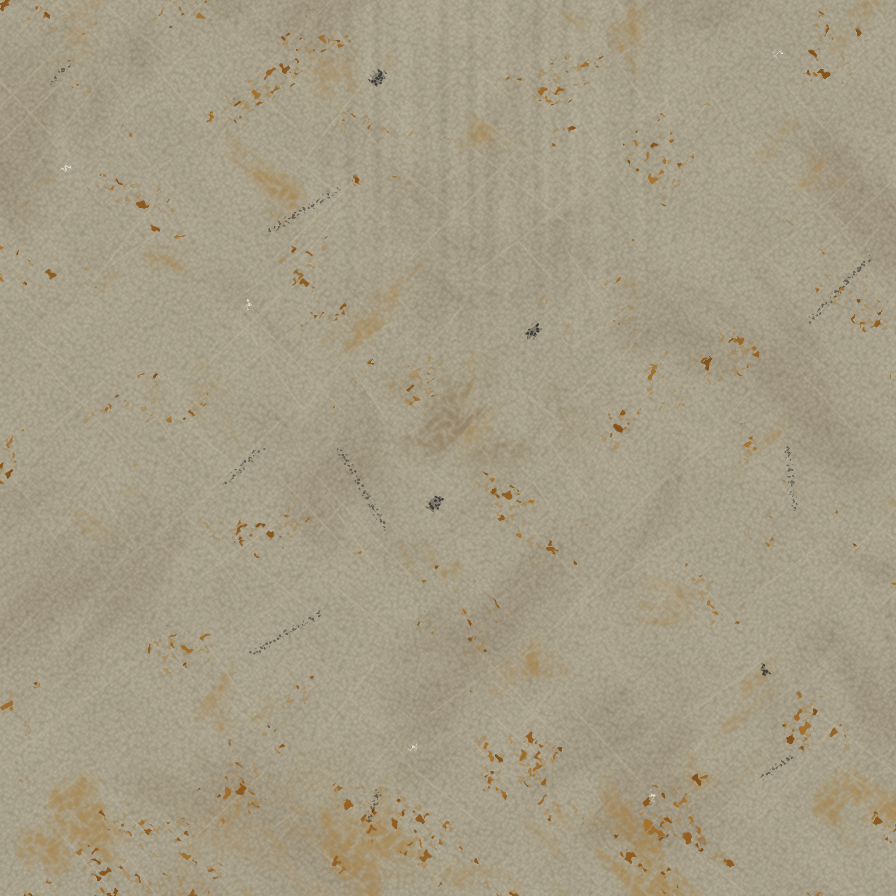
Write a Shadertoy shader that draws this texture.

```glsl
const vec3 BASE = vec3(0.652, 0.622, 0.537);
const vec3 MAUVE = vec3(0.590, 0.545, 0.462);
const vec3 OCHRE = vec3(0.650, 0.510, 0.290);
const vec3 UMBER = vec3(0.530, 0.440, 0.320);
const vec3 RUST_LIGHT = vec3(0.660, 0.450, 0.170);
const vec3 RUST_DARK = vec3(0.500, 0.290, 0.060);
const vec3 SCRATCH = vec3(0.760, 0.715, 0.620);
const vec3 SOOT = vec3(0.200, 0.200, 0.190);
const vec3 CHIP = vec3(0.920, 0.910, 0.870);
const float GRAIN_CELLS = 210.0;
const float GRAIN_CONTRAST = 0.085;
const float FLECK_CELLS = 84.0;
const float SCRATCH_WIDTH = 0.0008;

float hash(vec2 p) {
    vec3 q = fract(p.xyx * 0.1031);
    q += dot(q, q.yzx + 33.33);
    return fract((q.x + q.y) * q.z);
}

vec2 hash2(vec2 p) {
    return vec2(hash(p), hash(p + 57.0));
}

mat2 turn(float a) {
    return mat2(cos(a), sin(a), -sin(a), cos(a));
}

// Layered, warped sines, roughly -1 to 1
float clouds(vec2 p, float seed) {
    float sum = 0.0, amp = 0.5;
    p += seed * vec2(3.7, 7.1);
    for (int i = 0; i < 5; i++) {
        p += 0.9 * sin(p.yx * 0.73 + seed);
        sum += amp * sin(p.x) * sin(p.y);
        p = turn(0.65) * p * 1.8 + 2.3;
        amp *= 0.62;
    }
    return sum;
}

// Cellular noise: distance to the nearest point, and that cell's random value
vec2 cells(vec2 p) {
    vec2 home = floor(p), best = vec2(9.0, 0.0);
    for (int y = -1; y <= 1; y++)
    for (int x = -1; x <= 1; x++) {
        vec2 cell = home + vec2(x, y);
        float d = length(cell + hash2(cell) - p);
        if (d < best.x) best = vec2(d, hash(cell + 131.0));
    }
    return best;
}

float segment(vec2 p, vec2 dir, float halfLen) {
    return length(p - dir * clamp(dot(p, dir), -halfLen, halfLen));
}

// Ragged flecks: coverage and tone
vec2 flecks(vec2 p, float density, float soft) {
    vec2 warped = p + 0.22 * sin(p.yx * 4.3 + 2.0 * sin(p * 1.9)) + 0.1 * sin(p.yx * 9.7);
    vec2 c = cells(warped);
    float tone = fract(c.y * 37.0);
    float radius = mix(0.16, 0.48, tone * tone);
    float cover = smoothstep(radius + soft, radius - soft, c.x);
    return vec2(cover * smoothstep(0.0, 0.04, density - c.y), fract(c.y * 91.0));
}

// One layer of long thin hairlines along x
float hairlines(vec2 p, float seed, float pixel) {
    vec2 size = vec2(0.24, 0.034);
    p.x += hash(vec2(floor(p.y / size.y), seed)) * size.x;
    vec2 id = floor(p / size), q = fract(p / size) - 0.5;
    vec2 r = hash2(id + seed * 19.0);
    float d = abs(q.y - (r.x - 0.5) * 0.5 - q.x * (r.y - 0.5) * 0.4) * size.y;
    float reach = mix(0.1, 0.45, r.y);
    float ends = smoothstep(reach, reach * 0.6, abs(q.x));
    float line = smoothstep(SCRATCH_WIDTH + pixel, 0.0, d);
    return line * ends * step(hash(id + seed * 7.0), 0.42) * mix(0.3, 1.0, r.x);
}

void mainImage(out vec4 fragColor, in vec2 fragCoord) {
    vec2 uv = fragCoord / iResolution.y;
    float pixel = 1.0 / iResolution.y;
    float low = smoothstep(0.22, 0.04, uv.y);

    // Broad mottling and faint vertical streaks
    vec3 col = mix(BASE, MAUVE, 0.6 * smoothstep(0.0, 0.75, clouds(uv * 13.0, 1.0)));
    col += 0.014 * clouds(uv * 34.0, 2.0);
    float streak = sin(uv.x * 210.0 + 2.0 * sin(uv.x * 61.0)) * sin(uv.x * 87.0 + uv.y * 3.0);
    float upper = smoothstep(0.5, 0.85, uv.y) * smoothstep(0.3, 0.1, abs(uv.x - 0.55));
    col -= 0.022 * upper * streak;

    // Fine woven grain
    vec2 weave = turn(0.7) * uv * GRAIN_CELLS;
    float grain = cells(weave * vec2(0.75, 1.2)).x + cells(weave * vec2(1.3, 0.8) + 40.0).x;
    col += GRAIN_CONTRAST * (0.92 - grain) * 0.75;

    // Pale crossing hairlines
    float hair = 0.0;
    for (int i = 0; i < 6; i++) {
        float k = float(i);
        float angle = (mod(k, 2.0) * 2.0 - 1.0) * (0.62 + 0.07 * k);
        hair = max(hair, hairlines(turn(angle) * uv + k * 0.37, k + 1.0, pixel));
    }
    col = mix(col, SCRATCH, 0.42 * hair);

    // Soft stains broken up by speckle
    float speckle = smoothstep(0.75, 0.2, cells(uv * 95.0 + 0.5 * sin(uv.yx * 150.0)).x);
    float stain = smoothstep(0.4, 1.0, clouds(uv * 21.0, 4.0) + 0.35 * low);
    vec2 pool = (uv - vec2(0.32, 0.05)) / vec2(0.12, 0.07);
    stain += 0.8 * exp(-dot(pool, pool)) * smoothstep(-0.3, 0.5, clouds(uv * 40.0, 6.0));
    col = mix(col, OCHRE, clamp(stain, 0.0, 1.0) * mix(0.2, 0.7, speckle));
    vec2 patchPos = (uv - vec2(0.53, 0.53)) / vec2(0.10, 0.05);
    float umber = exp(-dot(patchPos, patchPos)) * smoothstep(-0.15, 0.4, clouds(uv * 42.0, 5.0));
    col = mix(col, UMBER, umber * mix(0.2, 0.65, speckle));

    // Clustered rust flecks, densest near the lower edge
    float cluster = smoothstep(0.22, 0.75, clouds(uv * vec2(21.0, 25.0), 8.0) + 0.27 * low);
    float soft = 0.06 + 0.5 * pixel * FLECK_CELLS;
    vec2 faint = flecks(uv * FLECK_CELLS * 1.5 + 50.0, cluster * 0.5, soft);
    col = mix(col, OCHRE, 0.55 * faint.x);
    vec2 rust = flecks(uv * FLECK_CELLS, cluster * 0.42, soft);
    col = mix(col, mix(RUST_LIGHT, RUST_DARK, rust.y), 0.92 * rust.x);

    // Dotted dark scrapes, sooty blots and white chips
    float dots = smoothstep(0.5, 0.25, cells(uv * 240.0).x);
    vec2 ragged = uv + 0.002 * sin(uv.yx * 900.0 + 2.0 * sin(uv * 410.0));
    for (int i = 0; i < 9; i++) {
        float k = float(i);
        vec2 r = hash2(vec2(k, 23.0));
        float angle = mod(k, 3.0) < 2.0 ? 0.45 + 0.4 * r.x : 1.2 + 0.9 * r.y;
        vec2 dir = vec2(cos(angle), sin(angle));
        float scrape = segment(ragged - hash2(vec2(k, 71.0)), dir, mix(0.015, 0.05, r.y));
        col = mix(col, SOOT, 0.6 * dots * smoothstep(0.0025 + pixel, 0.0005, scrape));
        float spot = segment(ragged - hash2(vec2(k, 93.0)), dir, 0.004);
        float size = k < 4.0 ? mix(0.002, 0.006, r.x) : 0.0016;
        float cover = smoothstep(size + pixel, size - pixel, spot);
        col = mix(col, k < 4.0 ? SOOT : CHIP, cover * mix(0.35, 0.9, dots));
    }
    fragColor = vec4(clamp(col, 0.0, 1.0), 1.0);
}
```
